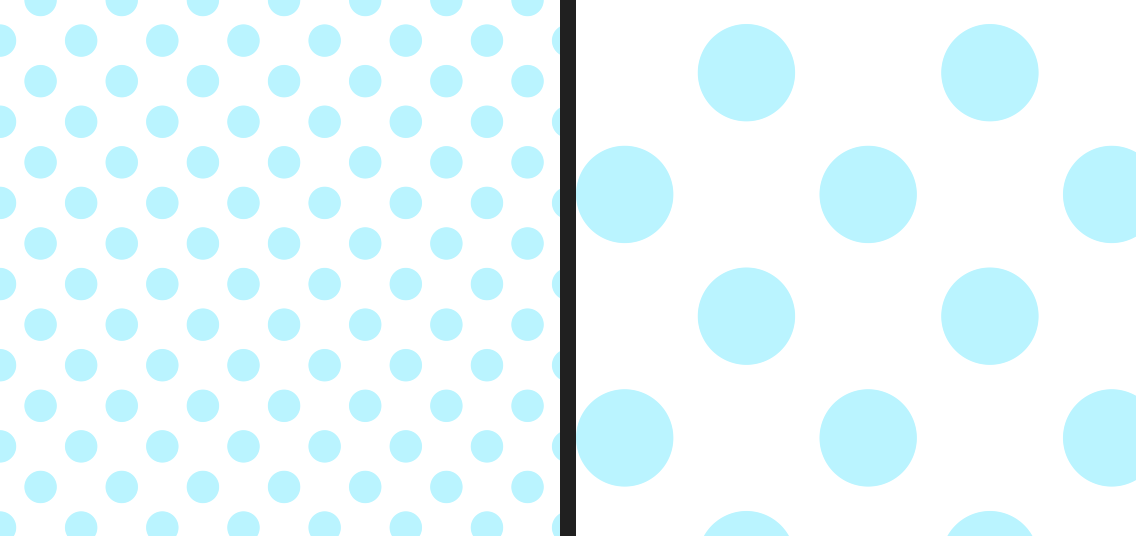
Left: the whole. Right: its middle third, enlarged.
Write a Shadertoy shader that draws this pattern.

```glsl
// Staggered pale cyan polka dots on a white ground.

#define REPEATS_ACROSS 6.9
#define DOT_RADIUS 0.2
#define DOT_COLOR vec3(0.73, 0.957, 1.0)
#define GROUND_COLOR vec3(1.0)

// Distance to the nearest dot center of a unit square lattice
float latticeDistance(vec2 p) {
    return length(fract(p + 0.5) - 0.5);
}

void mainImage(out vec4 fragColor, in vec2 fragCoord) {
    // Cell units, measured from the top left corner
    float cellsPerPixel = REPEATS_ACROSS / iResolution.x;
    vec2 p = vec2(fragCoord.x, iResolution.y - fragCoord.y) * cellsPerPixel;

    // Two interleaved lattices, offset by half a cell from each other
    float centerDistance = min(latticeDistance(p - vec2(0.5, 0.0)),
                               latticeDistance(p - vec2(0.0, 0.5)));

    // Edge smoothed over about one pixel
    float edge = 0.6 * cellsPerPixel;
    float coverage = 1.0 - smoothstep(-edge, edge, centerDistance - DOT_RADIUS);

    fragColor = vec4(mix(GROUND_COLOR, DOT_COLOR, coverage), 1.0);
}
```
